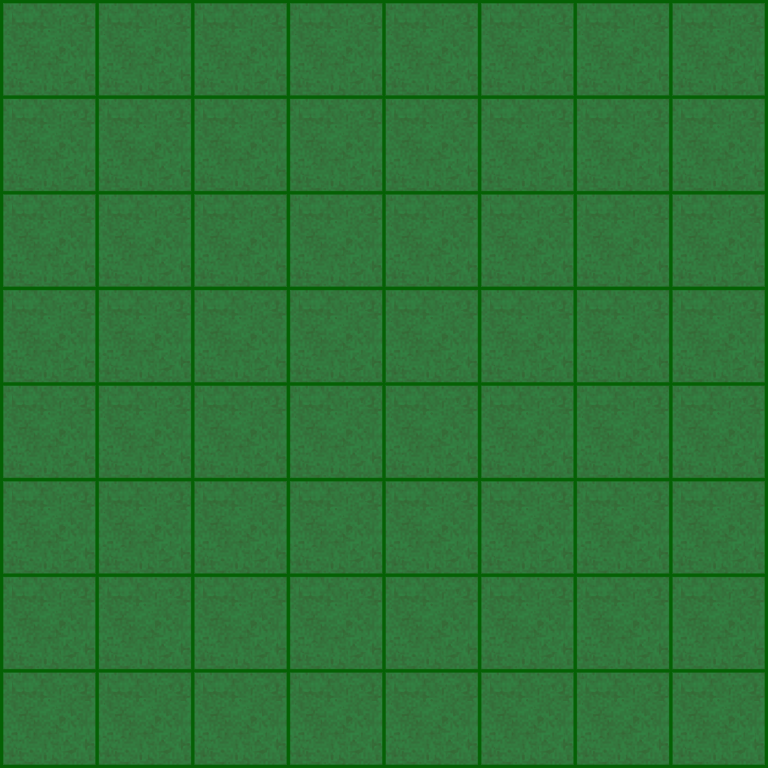
Write a Shadertoy shader that draws this pattern.

```glsl
const float TILES = 8.0;           // repeats across and down
const float PITCH = 0.1245;        // tile spacing, in canvas widths
const float LINE_WIDTH = 0.0046;
const float LINE_SOFTNESS = 0.0011;
const float GRAIN_CELLS = 44.0;    // fine grain per tile
const float FLECK_CELLS = 26.0;    // dark flecks per tile
const float PATCH_CELLS = 6.0;     // broad mottling per tile
const float GRAIN_CONTRAST = 0.75;
const float PATCH_CONTRAST = 0.25;
const float FLECK_STRENGTH = 0.55;

const vec3 LINE_COLOR = vec3(0.02, 0.38, 0.02);
const vec3 GRASS_DARK = vec3(0.210, 0.415, 0.218);
const vec3 GRASS_LIGHT = vec3(0.193, 0.525, 0.268);
const vec3 FLECK_COLOR = vec3(0.215, 0.375, 0.190);

float hash(vec2 p) {
    vec3 q = fract(p.xyx * vec3(0.1031, 0.1030, 0.0973));
    q += dot(q, q.yzx + 33.33);
    return fract((q.x + q.y) * q.z);
}

// Value noise that wraps once per tile
float tileNoise(vec2 tileUv, float cells, float seed) {
    vec2 p = tileUv * cells;
    vec2 i = floor(p);
    vec2 f = fract(p);
    f = f * f * (3.0 - 2.0 * f);
    vec2 a = mod(i, cells) + seed;
    vec2 b = mod(i + 1.0, cells) + seed;
    return mix(mix(hash(a), hash(vec2(b.x, a.y)), f.x),
               mix(hash(vec2(a.x, b.y)), hash(b), f.x), f.y);
}

vec3 grass(vec2 tileUv) {
    float grain = tileNoise(tileUv, GRAIN_CELLS, 3.0) - 0.5;
    float mottle = tileNoise(tileUv, PATCH_CELLS, 71.0) - 0.5;
    float tone = 0.5 + GRAIN_CONTRAST * grain + PATCH_CONTRAST * mottle;
    vec3 color = mix(GRASS_DARK, GRASS_LIGHT, clamp(tone, 0.0, 1.0));

    float fleck = smoothstep(0.74, 0.95, tileNoise(tileUv, FLECK_CELLS, 137.0));
    return mix(color, FLECK_COLOR, FLECK_STRENGTH * fleck);
}

// Coverage of the nearest grid line, including the outer border
float gridLine(vec2 gridPos, float pixel) {
    vec2 nearest = clamp(round(gridPos), 0.0, TILES);
    vec2 offset = abs(gridPos - nearest) * PITCH;
    float edge = min(offset.x, offset.y) - 0.5 * LINE_WIDTH;
    float soft = max(LINE_SOFTNESS, 0.6 * pixel);
    return 1.0 - smoothstep(-soft, soft, edge);
}

void mainImage(out vec4 fragColor, in vec2 fragCoord) {
    float side = min(iResolution.x, iResolution.y);
    vec2 uv = fragCoord / side;

    // Center the grid so the border lines sit just inside the canvas
    vec2 gridPos = (uv - 0.5) / PITCH + 0.5 * TILES;

    vec3 color = grass(fract(gridPos));
    color = mix(color, LINE_COLOR, gridLine(gridPos, 1.0 / side));
    fragColor = vec4(color, 1.0);
}
```
